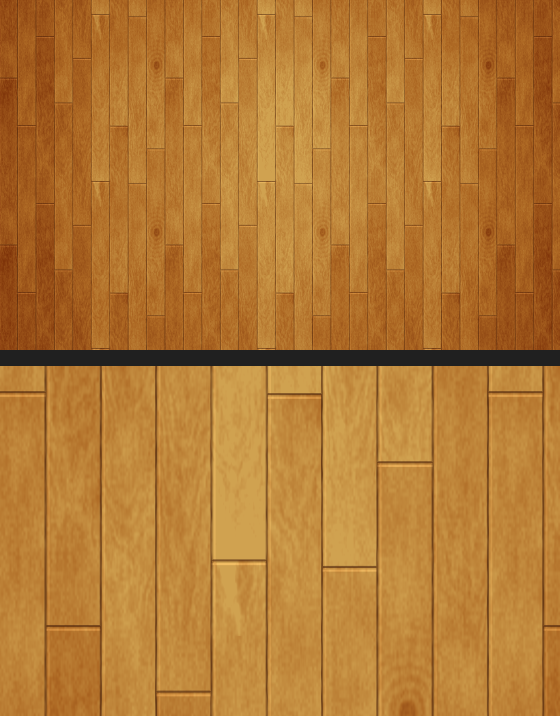
Top: the whole. Bottom: its middle third, enlarged.
Give the GLSL for this texture, as a Shadertoy shader.

```glsl
#define PLANK_WIDTH 0.05267
#define PLANK_LENGTH 0.477
#define COLUMNS 9
#define FIRST_EDGE 0.05
#define GROOVE_HALF_WIDTH 0.0010
#define GROOVE_DEPTH 0.62
#define BEVEL_LIGHT 0.13
#define LIGHT_CENTER vec2(0.515, 0.57)
#define LIGHT_FALLOFF 1.55
#define SPECKLE 0.17

const vec3 DARK_WOOD = vec3(0.53, 0.24, 0.055);
const vec3 MID_WOOD = vec3(0.68, 0.41, 0.14);
const vec3 PALE_WOOD = vec3(0.79, 0.59, 0.28);
const vec3 GROOVE_COLOR = vec3(0.30, 0.14, 0.045);

// Position of the end joint and tone of each plank in the repeating group
const float JOINT[COLUMNS] = float[](0.751, 0.218, 0.616, 0.349, 0.087, 0.755, 0.100, 0.891, 0.467);
const float TONE[COLUMNS] = float[](0.00, -0.15, 0.03, -0.05, 0.11, 0.04, 0.06, 0.00, -0.09);

float hash(vec2 p) {
    vec3 q = fract(p.xyx * 0.1031);
    q += dot(q, q.yzx + 33.33);
    return fract((q.x + q.y) * q.z);
}

float noise(vec2 p) {
    vec2 i = floor(p), f = fract(p);
    f = f * f * (3.0 - 2.0 * f);
    return mix(mix(hash(i), hash(i + vec2(1, 0)), f.x),
               mix(hash(i + vec2(0, 1)), hash(i + vec2(1, 1)), f.x), f.y);
}

float fbm(vec2 p) {
    float sum = 0.0, weight = 0.5;
    for (int i = 0; i < 4; i++) {
        sum += weight * noise(p);
        p = p * 2.03 + 17.0;
        weight *= 0.5;
    }
    return sum / 0.9375;
}

float coverage(float dist, float halfWidth, float pixel) {
    return clamp((halfWidth - dist) / pixel + 0.5, 0.0, 1.0);
}

// Brightness variation of one plank; p is measured from its upper left corner
float woodGrain(vec2 p, int column) {
    float id = float(column);
    vec2 seed = vec2(id * 37.0 + 5.0, id * 53.0 + 11.0);
    float along = p.y / PLANK_LENGTH;
    float across = p.x / PLANK_WIDTH - 0.5;

    // Broad stains, lengthwise fibres and fine pores
    float tone = 0.34 * (fbm(p * vec2(38.0, 17.0) + seed) - 0.5);
    tone += 0.22 * (fbm(p * vec2(260.0, 22.0) + seed) - 0.5);
    tone += SPECKLE * (noise(p * vec2(520.0, 260.0) + seed) - 0.5);
    tone += mix(0.08, 0.26, hash(seed)) * (along - 0.5);

    // Arched growth rings fading in and out along the plank
    float warp = fbm(p * vec2(45.0, 14.0) + seed.yx);
    float arch = along * 34.0 + across * across * 24.0 + warp * 13.0;
    float figure = smoothstep(0.48, 0.72, noise(vec2(along * 4.0, 0.0) + seed));
    tone += 0.06 * figure * sin(arch * 2.0);

    // Round knot with rings
    if (column == 7) {
        vec2 k = (p - vec2(0.55 * PLANK_WIDTH, 0.5 * PLANK_LENGTH)) * vec2(1.0, 0.72);
        float radius = length(k) + 0.008 * (warp - 0.5);
        tone += 0.13 * sin(radius * 720.0) * exp(-radius * 30.0);
        tone -= 0.38 * exp(-radius * radius * 18000.0);
        tone -= 0.10 * exp(-radius * radius * 1800.0);
    }

    // Pale sliver tapering away from the end joint
    if (column == 4) {
        float sliver = 0.17 * (1.0 - along / 0.15);
        float offset = abs(across + 0.2 - along * 1.2 + 0.12 * (warp - 0.5));
        tone += 0.28 * smoothstep(0.07, -0.04, offset - sliver) * step(along, 0.15);
    }

    // Dark stain below one joint
    if (column == 5) {
        tone -= 0.20 * smoothstep(0.18, 0.0, along) * smoothstep(0.35, 0.65, warp);
    }
    return tone;
}

vec3 woodColor(float tone) {
    vec3 color = mix(DARK_WOOD, MID_WOOD, clamp(tone * 2.0, -0.35, 1.0));
    return mix(color, PALE_WOOD, clamp(tone * 2.0 - 1.0, 0.0, 1.25));
}

void mainImage(out vec4 fragColor, in vec2 fragCoord) {
    float pixel = 1.0 / iResolution.y;
    vec2 uv = fragCoord / iResolution.xy;
    vec2 position = fragCoord * pixel;

    // Plank layout
    float cell = (position.x - FIRST_EDGE) / PLANK_WIDTH;
    int column = int(mod(floor(cell), float(COLUMNS)));
    float along = fract((1.0 - position.y) / PLANK_LENGTH - JOINT[column]);
    vec2 size = vec2(PLANK_WIDTH, PLANK_LENGTH);
    vec2 p = vec2(fract(cell), along) * size;

    // Warm light falling off towards the corners
    vec2 d = (uv - LIGHT_CENTER) * vec2(1.0, 0.62);
    float light = 1.13 - LIGHT_FALLOFF * sqrt(dot(d, d) + 0.012);
    vec3 color = woodColor(light + TONE[column] + woodGrain(p, column));

    // Bevels and dark grooves
    vec2 edge = min(p, size - p);
    float bevel = max(0.5 * coverage(abs(p.x - 0.0032), 0.0008, pixel),
                      coverage(abs(p.y - 0.0035), 0.0010, pixel));
    color += BEVEL_LIGHT * bevel * vec3(1.0, 0.85, 0.6);
    float wear = 0.7 + 0.5 * noise(vec2(float(column) * 19.0, p.y * 90.0));
    float groove = max(coverage(edge.x, GROOVE_HALF_WIDTH, pixel) * wear,
                       coverage(edge.y, GROOVE_HALF_WIDTH, pixel));
    color = mix(color, GROOVE_COLOR, GROOVE_DEPTH * groove);

    fragColor = vec4(clamp(color, 0.0, 1.0), 1.0);
}
```
